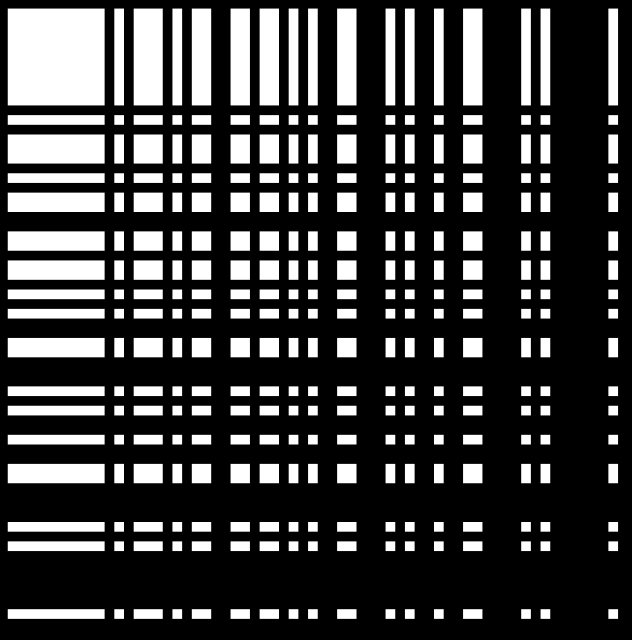
Give the GLSL for this pattern, as a Shadertoy shader.

```glsl
// White bars on black, laid out by a multiplication table: cell n along an
// axis is lit when n = a * b with a in 1..7 and b in 1..9. A point is white
// where both its column and its row are lit, counting from the top left.

const int MAX_A = 7;
const int MAX_B = 9;
const float CELL = 7.75 / 512.0;              // cell side, in canvas heights
const vec2 MARGIN = vec2(6.2, 6.85) / 512.0;  // left and top, in canvas heights
const vec3 BACKGROUND = vec3(0.0);
const vec3 BAR = vec3(1.0);

// 1 if n is an entry of the table, otherwise 0
float isProduct(int n, int maxA, int maxB) {
    if (n < 1) return 0.0;
    for (int a = 1; a <= maxA; a++) {
        if (n % a == 0 && n / a <= maxB) return 1.0;
    }
    return 0.0;
}

// Lit share of a footprint centred at x; both are measured in cells
float barCoverage(float x, float footprint) {
    float start = x - 0.5 * footprint;
    float end = x + 0.5 * footprint;
    float before = isProduct(int(floor(start)) + 1, MAX_A, MAX_B);
    float after = isProduct(int(floor(end)) + 1, MAX_A, MAX_B);
    return mix(before, after, clamp(fract(end) / footprint, 0.0, 1.0));
}

void mainImage(out vec4 fragColor, in vec2 fragCoord) {
    // Cell coordinates, growing right and down from the top left corner
    vec2 fromTopLeft = vec2(fragCoord.x, iResolution.y - fragCoord.y) / iResolution.y;
    vec2 cell = (fromTopLeft - MARGIN) / CELL;
    float footprint = 1.0 / (iResolution.y * CELL);

    // Columns and rows share one sequence and multiply into blocks
    float lit = barCoverage(cell.x, footprint) * barCoverage(cell.y, footprint);
    fragColor = vec4(mix(BACKGROUND, BAR, lit), 1.0);
}
```
